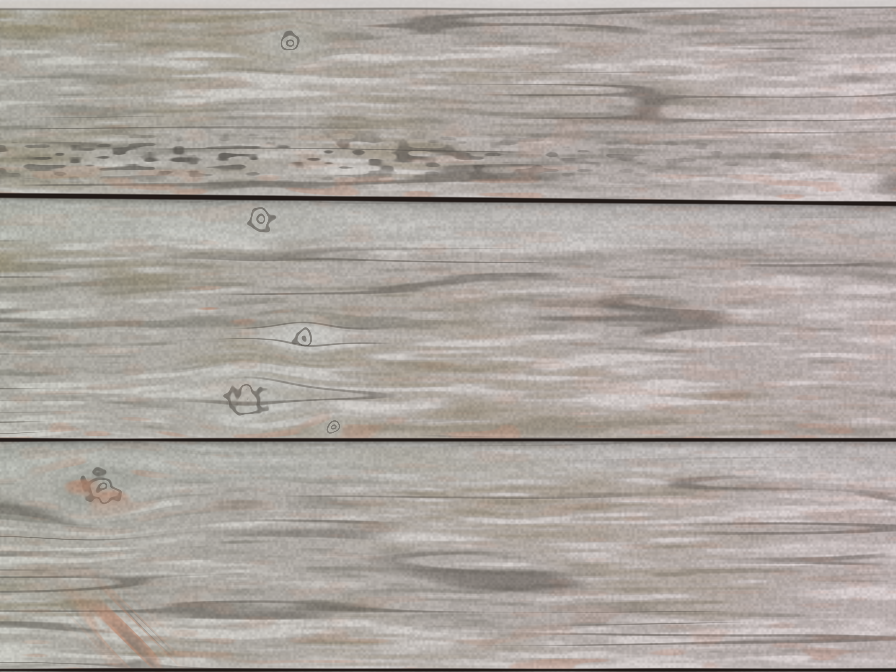
Reproduce this texture procedurally as a Shadertoy shader.

```glsl
const vec3 PALE = vec3(0.80, 0.785, 0.78);
const vec3 GREY = vec3(0.69, 0.67, 0.66);
const vec3 WORN = vec3(0.575, 0.56, 0.54);
const vec3 OLIVE = vec3(0.61, 0.56, 0.46);
const vec3 CREVICE = vec3(0.40, 0.38, 0.36);
const vec3 SHADOW = vec3(0.13, 0.10, 0.09);
const vec3 PAINT = vec3(0.735, 0.74, 0.735);
const vec3 RUST = vec3(0.73, 0.51, 0.42);
const float PITCH = 0.35;
const float FIRST_SEAM = 0.003;

// Knots: centre and radius
const int KNOT_COUNT = 6;
const vec3 KNOTS[KNOT_COUNT] = vec3[](
    vec3(0.432, 0.937, 0.020), vec3(0.389, 0.672, 0.024),
    vec3(0.451, 0.498, 0.020), vec3(0.368, 0.406, 0.036),
    vec3(0.495, 0.364, 0.013), vec3(0.150, 0.275, 0.036));

float hash(vec2 p) {
    vec3 q = fract(p.xyx * 0.1031);
    q += dot(q, q.yzx + 33.33);
    return fract((q.x + q.y) * q.z);
}

float noise(vec2 p) {
    vec2 i = floor(p), f = fract(p);
    f = f * f * (3.0 - 2.0 * f);
    return mix(mix(hash(i), hash(i + vec2(1, 0)), f.x),
               mix(hash(i + vec2(0, 1)), hash(i + vec2(1, 1)), f.x), f.y);
}

float fbm(vec2 p) {
    float sum = 0.0, amp = 0.5;
    for (int i = 0; i < 4; i++) {
        sum += amp * noise(p);
        p = p * 2.03 + 17.3;
        amp *= 0.5;
    }
    return sum / 0.9375;
}

float halo(vec2 p, vec3 knot) {
    vec2 d = (p - knot.xy) * vec2(0.6, 1.0) / knot.z;
    return exp(-0.4 * dot(d, d));
}

float knotRings(vec2 p, vec3 knot) {
    float r = length((p - knot.xy) * vec2(0.85, 1.0)) / knot.z;
    r += 0.5 * (noise(p * 90.0) - 0.5);
    return (1.0 - smoothstep(0.65, 1.0, r)) * smoothstep(0.0, 0.9, sin(r * 14.0));
}

float grainTone(vec2 p) {
    return 0.45 * fbm(p * vec2(2.2, 34.0)) + 0.30 * noise(p * vec2(8.0, 105.0))
         + 0.25 * noise(p * vec2(17.0, 190.0));
}

float crackLines(vec2 p) {
    float ridge = abs(noise(p * vec2(2.6, 60.0)) - 0.5);
    return (1.0 - smoothstep(0.02, 0.09, ridge)) * smoothstep(0.48, 0.72, noise(p * vec2(4.0, 24.0) + 40.0));
}

float blob(vec2 p, vec2 centre, vec2 size) {
    vec2 d = (p - centre) / size;
    return exp(-dot(d, d));
}

void mainImage(out vec4 fragColor, in vec2 fragCoord) {
    vec2 p = fragCoord / iResolution.y;
    float aspect = iResolution.x / iResolution.y;
    float side = p.x / aspect;
    float aa = 1.0 / iResolution.y;

    // Boards with slightly bowed seams
    float bow = 0.012 * (side - 0.5) * smoothstep(0.5, 0.7, p.y);
    float settle = 0.0075 * sin(3.14159 * (p.y - FIRST_SEAM) / (2.0 * PITCH));
    float row = (p.y + bow + settle - FIRST_SEAM) / PITCH;
    float board = floor(row);
    float above = fract(row) * PITCH;
    float below = PITCH - above;

    // Grain bends around knots
    vec2 g = p;
    float rings = 0.0, smoothed = 0.0;
    for (int i = 0; i < KNOT_COUNT; i++) {
        float h = halo(p, KNOTS[i]);
        g.y -= 0.75 * h * (p.y - KNOTS[i].y);
        smoothed = max(smoothed, h);
        rings = max(rings, knotRings(p, KNOTS[i]));
    }
    g.y += 0.012 * (noise(p * vec2(2.5, 5.0)) - 0.5);
    g += vec2(7.3, 3.1) * board;

    // Weathered wood
    float tone = grainTone(g);
    vec3 color = mix(WORN, GREY, smoothstep(0.28, 0.48, tone));
    color = mix(color, PALE, smoothstep(0.52, 0.72, tone));
    float moss = smoothstep(0.45, 0.75, fbm(p * vec2(3.0, 8.0) + 9.0)) * (1.0 - 0.75 * side);
    color = mix(color, OLIVE, 0.65 * moss * smoothstep(0.65, 0.4, tone));

    // Surviving paint under each overlap and around knots
    float band = 1.0 - smoothstep(0.045, 0.085, below + 0.05 * (fbm(g * vec2(3.0, 30.0)) - 0.5));
    color = mix(color, PAINT, 0.6 * max(band, smoothed));
    color = mix(color, CREVICE, 0.6 * crackLines(g) * (1.0 - 0.7 * band));
    color = mix(color, CREVICE * 0.85, 0.6 * rings);

    // Dark flecks and rust
    float flaking = blob(p, vec2(0.3, 0.765), vec2(0.7, 0.03));
    float fleck = smoothstep(0.58, 0.80, noise(g * vec2(45.0, 170.0)));
    color = mix(color, CREVICE * 0.8, 0.75 * fleck * flaking);
    float lipWear = exp(-above / 0.025);
    float rustMask = 0.18 + 0.6 * lipWear + blob(p, vec2(0.30, 0.54), vec2(0.08, 0.025))
                   + blob(p, vec2(0.15, 0.28), vec2(0.06, 0.03));
    float rust = smoothstep(0.66, 0.85, noise(g * vec2(18.0, 100.0) + 60.0));
    color = mix(color, RUST, 0.65 * rust * min(rustMask, 1.0));

    // Diagonal branch scar
    vec2 diagonal = vec2(p.x - p.y, p.x + p.y) * 0.707;
    float streak = noise(diagonal * vec2(9.0, 95.0));
    float scar = blob(diagonal, vec2(0.09, 0.17), vec2(0.09, 0.035));
    color = mix(color, mix(CREVICE, RUST, smoothstep(0.2, 0.5, streak)), 0.7 * scar * smoothstep(0.7, 0.3, abs(streak - 0.4) * 2.5));

    // Light, tint and fine tooth
    color *= mix(vec3(0.965, 0.985, 0.955), vec3(1.035, 1.005, 1.015), side);
    color *= 0.94 + 0.12 * noise(p * 260.0);

    // Lip, overlap shadow and seam
    color = mix(color, PALE * 1.06, 0.5 * exp(-above / 0.007));
    color *= 1.0 - 0.5 * exp(-below / 0.006);
    float width = 0.0016 + 0.0012 * noise(vec2(p.x * 6.0, floor(row + 0.5))) + 0.0008 * step(0.5, p.y);
    float seam = 1.0 - smoothstep(width - aa, width + aa, min(above, below));
    color = mix(color, SHADOW, seam);

    // Pale edge along the top
    float topEdge = p.y - 0.988 + 0.004 * (noise(vec2(p.x * 5.0, 2.0)) - 0.5);
    color = mix(color, PALE * 1.08, 0.75 * smoothstep(-aa, aa, topEdge));
    color = mix(color, CREVICE, 0.6 * (1.0 - smoothstep(0.0, 0.0015 + aa, abs(topEdge))));

    fragColor = vec4(clamp(color, 0.0, 1.0), 1.0);
}
```
